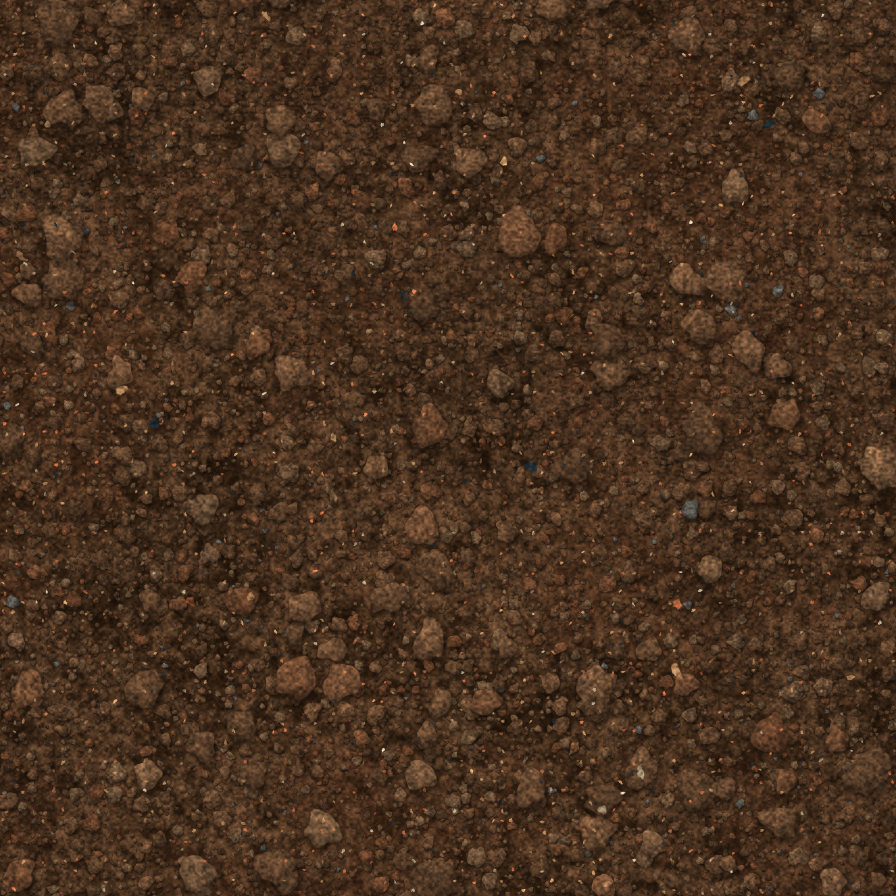
This texture is drawn by a WebGL 1 fragment shader. Its source:

```glsl
precision highp float;
// Dark brown garden soil: crumbly ground strewn with grit, pebbles and clods.
// Lumps are scattered layer over layer from fine to coarse, each with a lit
// dome and a soft shadow; mineral flakes and a fine grain finish it.
uniform vec2 u_resolution;

const vec3 SHADE = vec3(0.13, 0.08, 0.04);
const vec3 EARTH = vec3(0.25, 0.175, 0.115);
const vec3 CLAY  = vec3(0.36, 0.25, 0.165);
const vec3 RUST  = vec3(0.39, 0.23, 0.14);
const vec3 DUST  = vec3(0.38, 0.30, 0.215);
const vec3 CLOD  = vec3(0.47, 0.335, 0.23);
const vec3 SLATE = vec3(0.34, 0.33, 0.31);
const vec3 INK   = vec3(0.10, 0.16, 0.19);
const vec3 SAND  = vec3(0.72, 0.54, 0.36);
const vec3 EMBER = vec3(0.80, 0.43, 0.26);
const vec3 CHALK = vec3(0.78, 0.72, 0.60);
const vec2 LIGHT = vec2(-0.35, 0.94);   // direction towards the light
const float SHADOW = 0.55;              // darkness beside each lump
const float GRAIN = 1.0;                // contrast of the finest texture
const float SLATE_SHARE = 0.03;         // share of pebbles that are grey
const float TAU = 6.28318;

float hash(vec2 p) {
  return fract(sin(dot(p, vec2(127.1, 311.7))) * 43758.5453);
}

float noise(vec2 p) {
  vec2 i = floor(p), f = fract(p);
  f = f * f * (3.0 - 2.0 * f);
  return mix(mix(hash(i), hash(i + vec2(1.0, 0.0)), f.x),
             mix(hash(i + vec2(0.0, 1.0)), hash(i + 1.0), f.x), f.y);
}

float fbm(vec2 p) {
  return 0.53 * noise(p) + 0.29 * noise(p * 2.03 + 17.3) + 0.18 * noise(p * 4.1 + 52.4);
}

// Distance from a lump's centre, 1.0 on its turned, stretched, uneven outline.
float lumpDistance(vec2 d, float radius, float stretch, float turn) {
  float c = cos(turn), s = sin(turn);
  d = vec2(c * d.x + s * d.y, c * d.y - s * d.x) * vec2(stretch, 1.0 / stretch);
  float a = atan(d.y, d.x + 1e-5);
  float outline = 1.0 + 0.09 * sin(3.0 * a + turn * 5.0) + 0.05 * sin(5.0 * a + turn * 9.0);
  return length(d) / (radius * outline);
}

vec3 lumpColor(float pick, float tone, float clod) {
  vec3 c = mix(EARTH, CLAY, tone);
  c = mix(c, RUST, 0.75 * step(0.62, pick));
  c = mix(c, DUST, 0.85 * step(0.80, pick));
  c = mix(c, CLOD, clod * (0.4 + 0.6 * tone));
  return mix(c, SLATE, step(1.0 - SLATE_SHARE, pick) * step(clod, 0.5));
}

// Lays one jittered grid of lumps over the ground; radii are in cells.
vec3 addLumps(vec3 ground, vec2 uv, float count, float share, vec2 radii, float clod) {
  vec2 p = uv * count;
  vec2 rough = vec2(noise(p * 4.0), noise(p * 4.0 + 31.7)) - 0.5;
  float texture = noise(p * 7.0 / radii.y) - 0.45;
  for (int j = -1; j <= 1; j++) {
    for (int i = -1; i <= 1; i++) {
      vec2 cell = floor(p) + vec2(float(i), float(j));
      vec2 key = cell + count * 1.37;
      if (hash(key) > share) continue;
      vec2 jitter = vec2(hash(key + 3.1), hash(key + 7.7)) - 0.5;
      float radius = mix(radii.x, radii.y, pow(hash(key + 11.3), 1.4));
      float turn = hash(key + 19.9) * TAU;
      float stretch = mix(0.82, 1.18, hash(key + 23.5));
      vec2 d = p - cell - 0.5 - 0.7 * jitter + rough * radius * 0.4;
      float dist = lumpDistance(d, radius, stretch, turn);
      float fall = lumpDistance(d + LIGHT * radius * 0.2, radius, stretch, turn);
      float soft = max(0.06, 0.7 * count / (u_resolution.y * radius));
      float cover = 1.0 - smoothstep(1.0 - soft, 1.0 + soft, dist);
      ground = mix(ground, SHADE * 0.7, SHADOW * (1.0 - smoothstep(0.8, 1.4, fall)));
      float lit = 1.0 + 0.2 * dot(d, LIGHT) / radius - 0.18 * dist * dist;
      vec3 body = lumpColor(hash(key + 29.1), hash(key + 37.3), clod);
      ground = mix(ground, body * (lit + 0.3 * texture), cover * 0.95);
    }
  }
  return ground;
}

// Scatters small mineral flakes: sandy, glowing, chalky or dark blue.
vec3 addFlakes(vec3 ground, vec2 uv, float count, float share, vec2 radii) {
  vec2 p = uv * count;
  vec2 key = floor(p) + count * 2.11;
  vec2 jitter = vec2(hash(key + 2.3), hash(key + 5.9)) - 0.5;
  float radius = mix(radii.x, radii.y, hash(key + 8.7));
  vec2 d = fract(p) - 0.5 - 0.45 * jitter + 0.4 * radius * (noise(p / radii.x) - 0.5);
  float dist = lumpDistance(d, radius, mix(0.65, 1.0, hash(key + 13.1)), hash(key + 15.7) * TAU);
  float soft = max(0.2, 0.7 * count / (u_resolution.y * radius));
  float pick = hash(key + 21.1);
  vec3 c = mix(SAND, EMBER, step(0.45, pick));
  c = mix(mix(c, CHALK, step(0.72, pick)), INK, step(0.82, pick));
  float cover = step(hash(key), share) * (1.0 - smoothstep(1.0 - soft, 1.0 + soft, dist));
  return mix(ground, c, cover * mix(0.4, 1.0, hash(key + 27.7)));
}

void main() {
  vec2 uv = gl_FragCoord.xy / u_resolution.y;
  // Crumbly ground
  float crumb = 0.35 * fbm(uv * 16.0) + 0.65 * fbm(uv * 85.0 + 9.0);
  vec3 soil = mix(SHADE, CLAY, smoothstep(0.2, 0.76, crumb));
  soil = mix(soil, RUST * 0.8, 0.3 * smoothstep(0.45, 0.7, fbm(uv * 9.0 + 40.0)));
  // Grit, pebbles and clods, fine to coarse
  soil = addLumps(soil, uv, 125.0, 0.45, vec2(0.22, 0.42), 0.0);
  soil = addLumps(soil, uv, 72.0, 0.42, vec2(0.20, 0.44), 0.15);
  soil = addLumps(soil, uv, 41.0, 0.38, vec2(0.22, 0.46), 0.4);
  soil = addLumps(soil, uv, 20.0, 0.24, vec2(0.25, 0.50), 0.7);
  // Mineral flakes
  soil = addFlakes(soil, uv, 90.0, 0.17, vec2(0.11, 0.19));
  soil = addFlakes(soil, uv, 26.0, 0.05, vec2(0.08, 0.16));
  // Fine grain and broad damp patches
  float grain = 0.55 * noise(uv * 250.0) + 0.45 * noise(uv * 430.0 + 5.0) - 0.5;
  soil *= 1.03 + GRAIN * grain + 0.2 * (fbm(uv * 5.0 + 70.0) - 0.5);
  gl_FragColor = vec4(soil, 1.0);
}
```
